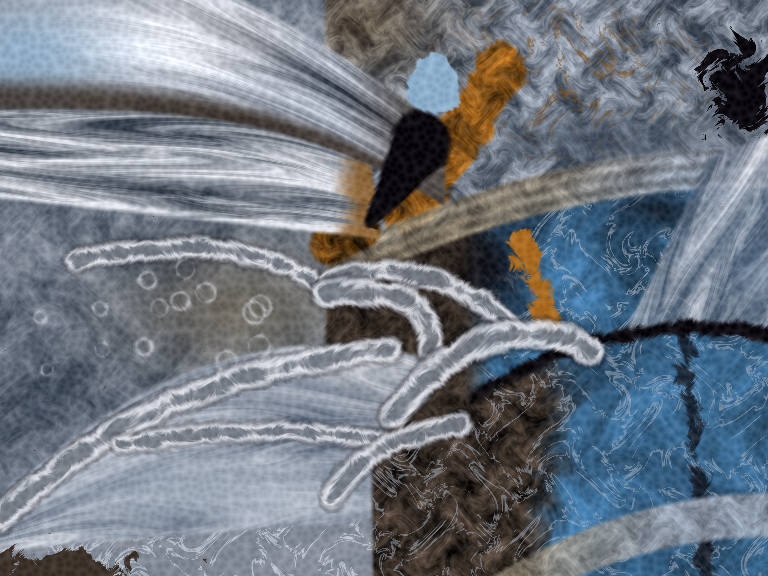
This texture is drawn by a WebGL 2 fragment shader. Its source:

```glsl
#version 300 es
precision highp float;
// Water jets and glassy strands spilling over mottled, stained blue rock.
// Layered sines give streaks and veins, cellular noise gives grain;
// curved bands and Bezier strands place the water, arch and crack.
#define SOFT 0.035
#define GRAIN 0.12
#define STREAK 0.6
#define DROPS 16
#define ARCH 0.2
uniform vec2 u_resolution;
out vec4 fragColor;
const vec3 WHITE = vec3(.9, .91, .94), MIST = vec3(.57, .6, .65), SLATE = vec3(.33, .39, .47),
  INK = vec3(.06, .05, .07), UMBER = vec3(.25, .21, .18), SAND = vec3(.54, .5, .43),
  OCHRE = vec3(.52, .33, .11), BLUE = vec3(.25, .44, .6), SKY = vec3(.56, .69, .8);
vec3 col;
vec2 p;
float clip = 1.;

vec2 hash2(vec2 v) { return fract(sin(v * mat2(127, 311, 269, 183)) * 4375.8); }
float cells(vec2 v) {
  float d = 2.;
  for (int k = 0; k < 9; k++) {
    vec2 c = floor(v) + vec2(k % 3 - 1, k / 3 - 1);
    d = min(d, distance(v, c + hash2(c)));
  }
  return d;
}
float waves(vec2 v) {
  float sum = 0., amp = .6;
  for (int i = 0; i < 5; i++) {
    v += .7 * sin(v.yx * 1.3 + float(i) * 1.7);
    sum += amp * sin(v.x) * sin(v.y + 1.);
    v = mat2(1.5, 1.2, -1.2, 1.5) * v + 2.3;
    amp *= .68;
  }
  return sum;
}
float sq(float v) { return v * v; }
float over(float d) { return smoothstep(-SOFT, SOFT, d); }
float blob(float x, float y, float w, float h) {
  return exp(-sq((p.x - x) / w) - sq((p.y - y) / h));
}
vec3 ramp(vec3 a, vec3 b, float t) { return mix(a, b, clamp(t, 0., 1.)); }
void paint(vec3 c, float a) { col = ramp(col, c, a * clip); }

// Distance to a segment and the position along it
vec2 line(vec2 a, vec2 b) {
  float t = clamp(dot(p - a, b - a) / dot(b - a, b - a), 0., 1.);
  return vec2(distance(p, mix(a, b, t)), t);
}
// Bezier rope of water with bright broken rims
void strand(float ax, float ay, float bx, float by, float cx, float cy, float r) {
  vec2 a = vec2(ax, ay), b = vec2(bx, by), c = vec2(cx, cy), last = a;
  float n = waves(p * 7.), d = 9.;
  for (float t = .125; t < 1.01; t += .125) {
    vec2 next = mix(mix(a, b, t), mix(b, c, t), t);
    d = min(d, line(last, next).x);
    last = next;
  }
  d += .035 * n;
  paint(INK, .45 * over(r * 1.25 - d));
  paint(ramp(MIST * .85, WHITE, smoothstep(.2, .75, d / r) + .5 * n), .9 * over(r - d));
}

void main() {
  // Canvas units: 7.68 wide, 5.76 high, y down from the top
  vec2 uv = gl_FragCoord.xy / u_resolution;
  p = vec2(uv.x, 1. - uv.y) * vec2(7.68, 5.76);
  float x = p.x, y = p.y, mottle = waves(p * 2.5), fine = waves(p * 9. + 4.);
  float vein = 1. - smoothstep(.02, .13, abs(waves(p * 4.5)));

  // Left rock
  col = ramp(SLATE * .75, MIST, .45 + .5 * mottle + .25 * fine);
  paint(SAND * .85, .75 * blob(2.4, 3.1, 1.1, .6));

  // Upper right wall and stains
  clip = over(x - 3.25 - .45 * smoothstep(3.5, 4.5, y));
  float arch = y - 1.68 - .06 * sq(7.5 - x), crack = y - 3.28 - .14 * sq(x - 6.95);
  paint(ramp(SLATE * .7, MIST * 1.2, .5 + .55 * fine + .3 * mottle), 1.);
  paint(ramp(UMBER, SAND, .5 + .6 * fine), blob(3.6, .2, .9, .65));
  paint(OCHRE, .7 * vein * blob(5.7, .8, 1.1, .8));
  paint(SLATE * .8, .7 * blob(6.2, 1.4, 1.2, .25));
  paint(OCHRE * (1. + .5 * fine), over(.22 + .1 * mottle - line(vec2(5, .7), vec2(4.1, 2.2)).x));
  paint(SKY, over(blob(4.35, .82, .3, .35) - .5 + .2 * mottle));
  paint(INK, over(blob(7.4, .9, .4, .5) - .55 + .4 * fine));

  // Blue slab and arch
  vec3 slab = ramp(BLUE * (.85 + .35 * mottle), MIST * 1.2, .6 * vein);
  paint(mix(UMBER * (.9 + .5 * fine), slab, smoothstep(4.6, 5., x)), over(arch));
  paint(INK, .85 * blob(4.9, 2.65, .35, .5) + .6 * blob(6.6, 2.1, .5, .2));
  paint(OCHRE * 1.3, over(.1 + .1 * fine - line(vec2(5.2, 2.4), vec2(5.5, 3.2)).x));
  vec3 stone = mix(SAND, MIST, smoothstep(5., 7., x)) * (.95 + .25 * fine);
  paint(stone * (1. + .15 * sin(arch * 45.)), .88 * over(ARCH - abs(arch)));

  // Grey water at right
  float fall = waves(vec2((x + .5 * y) * 7., y - x));
  paint(ramp(SLATE, WHITE, .35 + STREAK * fall), .85 * over(x - 7.85 + .48 * y) * over(y + .4 * x - 4.42));

  // Lower right rock, pale foot and crack
  clip *= over(crack);
  paint(mix(UMBER * (.9 + .7 * fine), BLUE * (.9 + .3 * mottle), smoothstep(5.2, 5.8, x + .25 * mottle)), 1.);
  paint(MIST * 1.15, .55 * vein);
  paint(INK, .7 * over(.06 + .08 * fine - abs(x - 6.5 - .1 * y)));
  paint(stone * 1.1, .85 * over(.22 - abs(y - 5.15 - .11 * sq(7.68 - x))));
  clip = 1.;
  paint(INK, over(.07 + .04 * fine - abs(crack)) * over(x - 4.7));

  // Lower left jet and shore
  float crest = y - 3.45 - .14 * sq(x - 3.3), base = y - 5.5 + .08 * x;
  float flow = waves(vec2(x * 1.1 + y, crest / (crest - base) * 9.));
  clip = over(4.32 - .6 * smoothstep(3.9, 4.5, y) - x);
  paint(ramp(SLATE, WHITE, .5 + .45 * flow), .92 * over(crest));
  paint(mix(MIST, SKY, .25), .7 * blob(1.9, 4.9, 1.6, .35));
  paint(MIST * .9 + .25 * vein, .8 * over(base));
  paint(UMBER, over(blob(.6, 5.7, .8, .2) + .4 * fine - .5));
  clip = 1.;
  paint(OCHRE * (.65 + .5 * fine), over(.2 - line(vec2(3.3, 2.45), vec2(3.6, 2.3)).x));

  // Upper jets: two fans of streaks, then the black hollow
  float top = .5 * (x - 2.42) + .07 * sq(x - 2.42), middle = 1.1 + .011 * x * x * x;
  float fan = (y - top) / max(middle - top, .1);
  vec3 jet = mix(MIST, WHITE, blob(1.7, .35, 1.3, .5));
  jet = mix(jet, SKY, .85 * blob(.2, .55, .9, .45));
  jet += .32 * waves(vec2(x * .7, fan * 10.)) * smoothstep(0., 2.5, x);
  jet = mix(jet, UMBER, max(.85 * smoothstep(.78, .93, fan), .75 * smoothstep(3.3, 4.4, x)));
  paint(jet, over(fan) * over(1. - fan) * over(4.45 - x));
  float sheaf = (y - middle) / max(1.98 + .107 * x - middle, .1);
  float thread = waves(vec2(x * .8 + 3., sheaf * 9.));
  jet = ramp(SLATE * .65, WHITE, .55 + STREAK * thread + .5 * smoothstep(.9, .97, sheaf));
  jet = mix(jet, OCHRE, .8 * smoothstep(3.35, 3.65, x + .12 * thread));
  paint(jet, over(sheaf) * over(1. - sheaf) * over(3.72 - x + .08 * thread));
  vec2 hollow = line(vec2(4.18, 1.45), vec2(3.7, 2.2));
  paint(INK, over(mix(.31, .05, hollow.y) + .05 * mottle - hollow.x));

  // Glassy strands
  strand(.75, 2.6, 2.6, 2.25, 3.3, 2.95, .1);
  strand(0., 5.2, 1.5, 3.7, 3.9, 3.5, .12);
  strand(1.2, 4.45, 2.6, 4.2, 3.8, 4.4, .09);
  strand(3.3, 2.8, 4.3, 2.5, 5.2, 3.3, .11);
  strand(3.25, 2.95, 4.35, 2.8, 4.3, 3.45, .13);
  strand(5.9, 3.5, 4.9, 2.95, 3.95, 4.15, .14);
  strand(4.6, 4.25, 3.7, 4.35, 3.3, 5., .11);

  // Droplets and grain
  for (int i = 0; i < DROPS; i++) {
    vec2 h = hash2(vec2(i, 7)), q = p - vec2(.2, 2.6) - h * vec2(2.9, 1.1);
    paint(WHITE, .7 * over(.02 * fine - abs(length(q) - .05 - .07 * h.x)));
  }
  fragColor = vec4(clamp(col + GRAIN * (cells(p * 13.) - .5), 0., 1.), 1);
}
```
